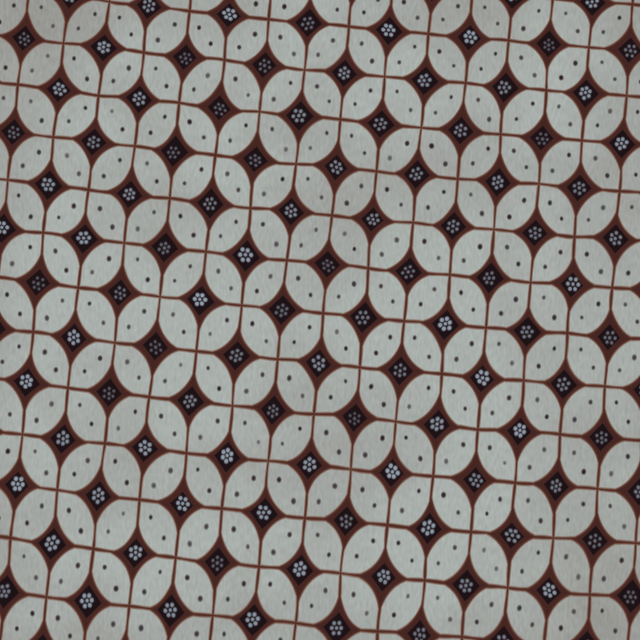
Give the GLSL for this pattern, as a three.js fragment shader.

```glsl
// Hand-drawn batik lattice: pale leaves with two pips each, set between brown diamonds.
// A slightly skewed, bowed grid gives one leaf per cell, its tips at the plain crossings;
// diamonds sit on every other crossing and hold a small flower of wax dots.

varying vec2 vUv;

// Lattice: one diamond at ORIGIN, STEP_X and STEP_Y lead to the next across and down
const vec2 ORIGIN = vec2(0.5117, 0.5872);
const vec2 STEP_X = vec2(0.1270, -0.0121);
const vec2 STEP_Y = vec2(-0.0137, -0.1530);
const float ROW_GROWTH = 0.0128;
const float ROW_BOW = 0.003;
const float COLUMN_SPREAD = 0.006;

// Sizes in cells (half a step)
const float LEAF_LENGTH = 0.69;
const float LEAF_WIDTH = 0.385;
const float LINE_HALF = 0.034;
const float DIAMOND_HALF = 0.31;
const float PIP_OFFSET = 0.17;
const float PIP_RADIUS = 0.043;
const float PETALS = 6.0;
const float PETAL_RING = 0.115;
const float PETAL_RADIUS = 0.043;
const float SOFT = 0.032;
const float WOBBLE = 0.055;

const vec3 CLOTH = vec3(0.665, 0.69, 0.675);
const vec3 CLOTH_WORN = vec3(0.56, 0.55, 0.53);
const vec3 BROWN = vec3(0.27, 0.15, 0.135);
const vec3 RUST = vec3(0.41, 0.23, 0.17);
const vec3 DARK = vec3(0.115, 0.07, 0.085);
const vec3 PIP = vec3(0.17, 0.13, 0.15);
const vec3 PETAL = vec3(0.59, 0.65, 0.70);

const float TAU = 6.2831853;

vec2 hash2(vec2 p) {
  vec2 k = vec2(dot(p, vec2(127.1, 311.7)), dot(p, vec2(269.5, 183.3)));
  return fract(sin(k) * 43758.55);
}

float corner(vec2 cell, vec2 f, vec2 o) {
  return dot(hash2(cell + o) * 2.0 - 1.0, f - o);
}

float gradientNoise(vec2 p) {
  vec2 i = floor(p), f = fract(p);
  vec2 u = f * f * f * (f * (f * 6.0 - 15.0) + 10.0);
  return mix(mix(corner(i, f, vec2(0, 0)), corner(i, f, vec2(1, 0)), u.x),
             mix(corner(i, f, vec2(0, 1)), corner(i, f, vec2(1, 1)), u.x), u.y);
}

float inside(float d) {
  return 1.0 - smoothstep(-SOFT, SOFT, d);
}

// Canvas position to grid cells; crossings fall on whole numbers
vec2 toGrid(vec2 uv) {
  vec2 p = uv - ORIGIN;
  float det = STEP_X.x * STEP_Y.y - STEP_X.y * STEP_Y.x;
  vec2 g = vec2(p.x * STEP_Y.y - p.y * STEP_Y.x, STEP_X.x * p.y - STEP_X.y * p.x) / det;
  g.y += ROW_BOW * g.x * g.x - ROW_GROWTH * g.y * g.y;
  g.x *= 1.0 - COLUMN_SPREAD * g.y;
  return 2.0 * g;
}

// Two arcs meeting at the tips, trimmed by the cell lines
float leafDistance(vec2 f, float width, float lineHalf) {
  vec2 d = vec2(f.x + f.y, f.x - f.y) * 0.70711;
  float radius = (LEAF_LENGTH * LEAF_LENGTH + width * width) / (2.0 * width);
  float arcs = length(vec2(abs(d.x) + radius - width, d.y)) - radius;
  return max(arcs, max(abs(f.x), abs(f.y)) - 0.5 + lineHalf);
}

// Ring of dots around a middle dot
float flower(vec2 p, vec2 rnd) {
  float d = length(p) - PETAL_RADIUS;
  float size = PETAL_RADIUS * mix(0.8, 1.25, rnd.y);
  for (float i = 0.0; i < PETALS; i++) {
    float a = TAU * (i + rnd.x) / PETALS;
    float ring = PETAL_RING * (0.9 + 0.3 * hash2(rnd * 37.0 + i).x);
    d = min(d, length(p - ring * vec2(cos(a), sin(a))) - size);
  }
  return inside(d);
}

void main() {
  vec2 q = toGrid(vUv);
  q += WOBBLE * vec2(gradientNoise(q * 1.1), gradientNoise(q * 1.1 + 41.0));

  // Cell, mirrored so that its diamonds lie on the rising diagonal
  vec2 cell = floor(q), f = fract(q) - 0.5;
  f.x *= 1.0 - 2.0 * mod(cell.x + cell.y, 2.0);
  vec2 cellRnd = hash2(cell + 7.0);

  // Cloth with stains and fine weave
  float stain = gradientNoise(vUv * 5.0) + 0.5 * gradientNoise(vUv * 17.0);
  float weave = gradientNoise(vUv * vec2(210.0, 90.0));
  float edge = smoothstep(0.35, 0.75, length(vUv - 0.5));
  vec3 cloth = mix(CLOTH, CLOTH_WORN, clamp(0.1 + 0.6 * stain + 0.45 * edge, 0.0, 1.0));
  cloth += 0.05 * weave;

  // Pips, some of them faded
  for (float s = -1.0; s < 2.0; s += 2.0) {
    vec2 rnd = hash2(cell * 1.7 + s * 5.3);
    vec2 at = s * PIP_OFFSET * vec2(1.0, -1.0) + 0.07 * (rnd - 0.5);
    float pip = inside(length(f - at) - PIP_RADIUS * mix(0.8, 1.2, rnd.y));
    cloth = mix(cloth, PIP, pip * mix(0.5, 1.0, sqrt(rnd.x)));
  }

  // Brown ground, rusty where it meets a leaf
  float lineHalf = LINE_HALF * (1.0 + 0.7 * gradientNoise(q * 2.3));
  float leaf = leafDistance(f, LEAF_WIDTH * mix(0.94, 1.05, cellRnd.x), lineHalf);
  vec3 color = mix(RUST, BROWN, smoothstep(-0.02, 0.07, leaf));

  // Diamond on every other crossing, with its flower
  vec2 s = vec2(q.x + q.y, q.x - q.y) * 0.5;
  vec2 node = floor(s + 0.5);
  vec2 r = s - node, p = vec2(r.x + r.y, r.x - r.y);
  vec2 rnd = hash2(node + 19.0);
  float diamond = abs(p.x) + 1.1 * abs(p.y) - DIAMOND_HALF * mix(0.9, 1.1, rnd.x);
  color = mix(color, DARK, inside(diamond));
  float wax = flower((p + 0.05 * (rnd - 0.5)) * vec2(1.0, 1.15), rnd);
  color = mix(color, PETAL, wax * mix(0.45, 0.95, rnd.y));

  color = mix(color, cloth, inside(leaf));
  gl_FragColor = vec4(color, 1.0);
}
```
